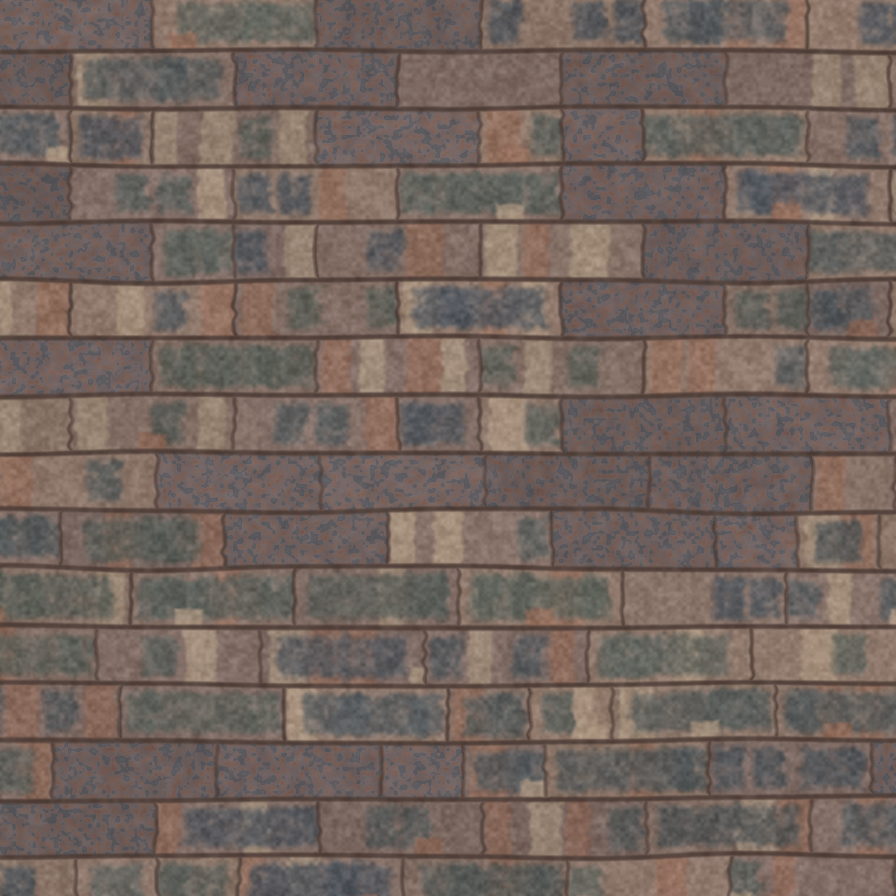
Reproduce this texture procedurally as a WebGL 1 fragment shader.

```glsl
precision highp float;
// Weathered brick wall in running bond: thin dark joints around long bricks, each
// fired with its own smoky smudges, pale bands, orange flashes or purple speckle.
// Per-brick hashes choose the marks; value noise roughens their edges and surface.
uniform vec2 u_resolution;

const vec2 BRICKS = vec2(5.47, 15.56); // bricks across, courses down
const float ASPECT = 2.84;             // brick length in course heights

const vec3 JOINT  = vec3(0.31, 0.245, 0.22);
const vec3 PINK   = vec3(0.49, 0.415, 0.39);
const vec3 TAN    = vec3(0.57, 0.48, 0.42);
const vec3 ORANGE = vec3(0.57, 0.42, 0.35);
const vec3 CREAM  = vec3(0.65, 0.57, 0.49);
const vec3 BLUE   = vec3(0.31, 0.33, 0.36);
const vec3 GREEN  = vec3(0.37, 0.385, 0.355);
const vec3 PURPLE = vec3(0.41, 0.365, 0.37);

float hash(vec2 p) {
  return fract(sin(dot(p, vec2(12.9898, 78.233))) * 43758.545);
}

float noise(vec2 p) {
  vec2 i = floor(p);
  vec2 f = fract(p);
  f = f * f * (3.0 - 2.0 * f);
  float low = mix(hash(i), hash(i + vec2(1.0, 0.0)), f.x);
  float high = mix(hash(i + vec2(0.0, 1.0)), hash(i + 1.0), f.x);
  return mix(low, high, f.y);
}

// Soft rectangle mask centred on the origin
float box(vec2 p, vec2 halfSize, float soft) {
  vec2 d = abs(p) - halfSize;
  return 1.0 - smoothstep(-soft, soft, max(d.x, d.y));
}

// Rounded smoky mark with a ragged outline
float smudge(vec2 p, vec2 halfSize, float rough) {
  vec2 d = max(abs(p) - halfSize + 0.16, 0.0);
  return 1.0 - smoothstep(0.05, 0.25, length(d) + rough * 0.16);
}

// Fired surface of one brick; q runs over (0..len, 0..1)
vec3 brickColour(vec2 q, float len, vec2 id, float rough, float speck) {
  float kind = hash(id + 3.1);
  vec3 smoke = mix(BLUE, GREEN, hash(id + 7.7));
  vec3 col = mix(PINK, TAN, hash(id + 1.3) * 0.8);
  vec2 middle = vec2(len * 0.5, 0.5);

  if (kind < 0.17) { // speckled all over
    col = mix(col, PURPLE, 0.85);
    col = mix(col, BLUE * 0.85, 0.7 * smoothstep(0.53, 0.72, speck));
    return mix(col, ORANGE, 0.45 * smoothstep(0.48, 0.28, speck));
  }
  // marks spaced along the brick
  for (int i = 0; i < 4; i++) {
    float n = float(i);
    float style = hash(id + vec2(n * 1.7, 5.3));
    float shift = hash(id + vec2(n * 2.3, 9.1)) - 0.5;
    vec2 p = q - vec2((n + 0.5 + shift * 0.4) * 0.71, 0.5);
    p.x += (rough - 0.5) * 0.1;
    float band = box(p, vec2(0.26 + 0.14 * shift, 0.6), 0.05);
    if (style < 0.40)
      col = mix(col, smoke, 0.85 * smudge(p, vec2(0.36, 0.43), rough));
    else if (style < 0.58) col = mix(col, ORANGE, 0.7 * band);
    else if (style < 0.72) col = mix(col, CREAM, 0.75 * band);
  }
  // one long smudge inset from the edges
  if (kind < 0.55) {
    vec2 extent = vec2(len * (0.34 + 0.12 * hash(id + 4.9)), 0.43);
    col = mix(col, smoke, 0.8 * smudge(q - middle, extent, rough));
  }
  // pale or orange chip on the lower edge
  if (hash(id + 6.2) < 0.3) {
    vec2 p = q - vec2(len * hash(id + 8.4), 0.08);
    vec3 chip = mix(ORANGE, CREAM, step(0.5, hash(id + 2.6)));
    col = mix(col, chip, 0.8 * box(p, vec2(0.24, 0.18 + 0.1 * rough), 0.05));
  }
  return col;
}

void main() {
  vec2 uv = gl_FragCoord.xy / u_resolution;
  vec2 pos = vec2(uv.x, 1.0 - uv.y) * BRICKS;
  float rough = noise(uv * 85.0) * 0.6 + noise(uv * 170.0) * 0.4;
  float speck = noise(uv * 190.0 + 31.0) * 0.65 + noise(uv * 310.0) * 0.35;

  // gently uneven courses, less regular towards the foot
  pos.y += 0.13 + 0.11 * (noise(pos * vec2(1.1, 0.8)) - 0.5);
  float course = floor(pos.y);
  float slip = (hash(vec2(course, 2.0)) - 0.5) * 0.55 * smoothstep(7.0, 11.0, course);
  float along = pos.x - 0.43 - 0.5 * mod(course + 1.0, 2.0) - slip;
  along += 0.025 * (noise(pos * vec2(2.0, 7.0)) - 0.5);
  vec2 id = vec2(floor(along), course);
  float x = fract(along);
  float len = ASPECT;

  // occasional pair of short bricks
  if (hash(id + 11.5) < 0.15) {
    id.x += 0.5 * step(0.5, x);
    x = fract(x * 2.0);
    len *= 0.5;
  }
  vec2 q = vec2(x * len, 1.0 - fract(pos.y));
  vec3 col = brickColour(q, len, id, rough, speck);
  col *= 0.95 + 0.1 * hash(id + 13.7);
  col += (speck - 0.5) * 0.13 + (rough - 0.5) * 0.07;

  // joints, narrower and fainter where vertical
  vec2 edge = min(q, vec2(len, 1.0) - q);
  float soft = max(0.03, BRICKS.y / u_resolution.y);
  float bed = 1.0 - smoothstep(0.042 - soft, 0.042 + soft, edge.y);
  float head = 1.0 - smoothstep(0.034 - soft, 0.034 + soft, edge.x);
  float joint = max(bed * 0.92, head * (0.6 + 0.3 * hash(id + 15.2)));
  col = mix(col, JOINT + (rough - 0.5) * 0.08, joint);
  gl_FragColor = vec4(col, 1.0);
}
```
